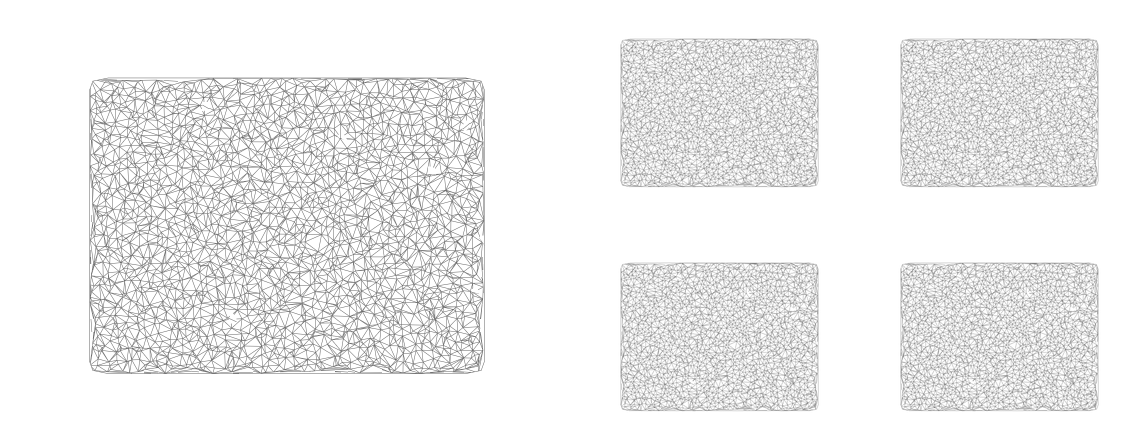
Left: one tile. Right: repeated 2 by 2.
Write a WebGL 1 fragment shader that draws this pattern.

```glsl
precision highp float;
// Thin grey Delaunay mesh over scattered sites, in a white margin that wraps on all sides.

uniform vec2 u_resolution;

const vec2 GRID = vec2(58.0, 43.0);   // cells in the meshed block, one site each
const float LINE_WIDTH = 0.074;       // in cells
const vec2 NOWHERE = vec2(-999.0);

vec2 site[49];                        // sites of the 7 x 7 cells around the pixel

vec2 hash2(vec2 p) {
  vec3 q = fract(p.xyx * vec3(0.1031, 0.1030, 0.0973));
  q += dot(q, q.yzx + 33.33);
  return fract((q.xx + q.yz) * q.zy);
}

float cross2(vec2 a, vec2 b) {
  return a.x * b.y - a.y * b.x;
}

// Site of a cell: strongly jittered, held inside the block with a ragged rim.
vec2 siteOf(vec2 cell) {
  if (any(lessThan(cell, vec2(0.0))) || any(greaterThanEqual(cell, GRID))) return NOWHERE;
  vec2 rim = 0.03 + 0.35 * hash2(cell + 71.0) * hash2(cell + 137.0);
  return clamp(cell + 0.5 + 1.8 * (hash2(cell + 11.0) - 0.5), rim, GRID - rim);
}

// Share of a sample of the given size covered by a line at distance d.
float lineCover(float d, float size) {
  float lo = max(d - 0.5 * size, -0.5 * LINE_WIDTH);
  float hi = min(d + 0.5 * size, 0.5 * LINE_WIDTH);
  return max(hi - lo, 0.0) / size;
}

float edgeCover(vec2 p, vec2 a, vec2 b, float size) {
  return lineCover(abs(cross2(b - a, p - a)) / max(length(b - a), 1e-4), size);
}

// Signed distance to the block with its bevelled corners.
float hullDistance(vec2 p) {
  vec2 q = abs(p - 0.5 * GRID) - 0.5 * GRID;
  float bevel = max(dot(q, vec2(0.2, 0.98)) + 0.55, dot(q, vec2(0.94, 0.34)) + 0.6);
  return max(max(q.x, q.y), bevel);
}

// Walks from the nearest site to the Delaunay triangle around p and inks its edges.
float meshInk(vec2 p, float size) {
  vec2 a = NOWHERE, b = NOWHERE;
  for (int i = 0; i < 49; i++) {
    if (distance(site[i], p) < distance(a, p)) a = site[i];
  }
  for (int i = 0; i < 49; i++) {
    float d = distance(site[i], a);
    if (d > 1e-4 && d < distance(b, a)) b = site[i];
  }
  if (cross2(b - a, p - a) < 0.0) {
    vec2 swapped = a;
    a = b;
    b = swapped;
  }
  for (int hop = 0; hop < 10; hop++) {
    // The third corner has the lowest circumcentre on the left of ab.
    vec2 c = b;
    float lowest = 20.0;
    for (int i = 0; i < 49; i++) {
      float area = cross2(b - a, site[i] - a);
      if (area > 1e-4) {
        float height = 0.5 * dot(site[i] - a, site[i] - b) / area;
        if (height < lowest) {
          lowest = height;
          c = site[i];
        }
      }
    }
    if (lowest > 19.0) break;
    if (cross2(c - b, p - b) < 0.0) a = c;
    else if (cross2(a - c, p - c) < 0.0) b = c;
    else return 1.0 - (1.0 - edgeCover(p, a, b, size))
      * (1.0 - edgeCover(p, b, c, size)) * (1.0 - edgeCover(p, c, a, size));
  }
  return edgeCover(p, a, b, size);
}

void main() {
  vec2 cellsPerPixel = GRID / (vec2(0.705, 0.66) * u_resolution);
  vec2 p = (gl_FragCoord.xy - vec2(0.16, 0.166) * u_resolution) * cellsPerPixel;
  float size = 0.5 * cellsPerPixel.x;
  float ink = 0.0;

  if (hullDistance(p) < 0.5) {
    for (int j = 0; j < 7; j++) {
      for (int i = 0; i < 7; i++) {
        site[j * 7 + i] = siteOf(floor(p) + vec2(float(i), float(j)) - 3.0);
      }
    }
    // Four samples per pixel keep the crowded nodes smooth.
    for (int k = 0; k < 4; k++) {
      vec2 corner = vec2(mod(float(k), 2.0), floor(float(k) * 0.5)) - 0.5;
      vec2 s = p + 0.5 * corner * cellsPerPixel;
      float hull = hullDistance(s);
      float inner = hull < 0.0 ? meshInk(s, size) : 0.0;
      ink += 0.25 * max(inner, lineCover(abs(hull), size));
    }
  }
  gl_FragColor = vec4(mix(vec3(1.0), vec3(0.39), ink), 1.0);
}
```
